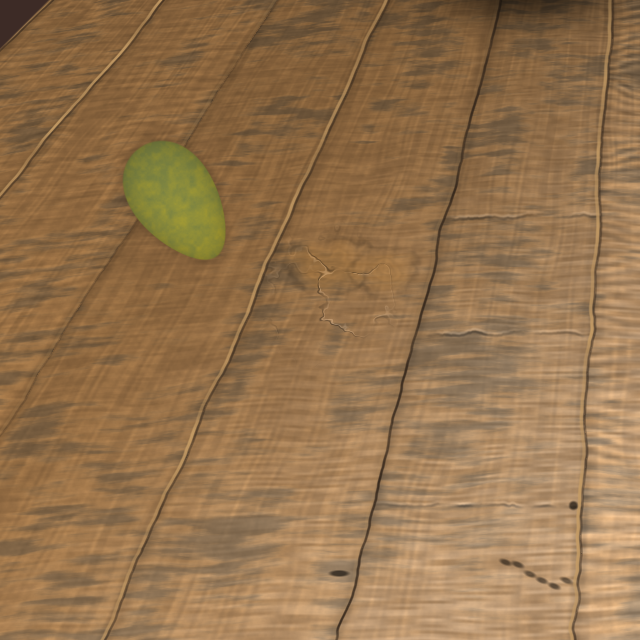
This texture is drawn by a three.js fragment shader. Its source:

```glsl
// A rough-sawn plank table seen in perspective, with a green mango lying on it.
// Planks fan out from a linear width-per-row mapping; layered value noise gives
// saw marks, grain and stain, and distance functions give seams, knots and fruit.
varying vec2 vUv;

float hash(vec2 p) {
  vec3 q = fract(p.xyx * 0.1031);
  q += dot(q, q.yzx + 33.33);
  return fract((q.x + q.y) * q.z);
}

float noise(vec2 p) {
  vec2 i = floor(p), f = fract(p);
  f = f * f * (3.0 - 2.0 * f);
  return mix(mix(hash(i), hash(i + vec2(1, 0)), f.x),
             mix(hash(i + vec2(0, 1)), hash(i + vec2(1, 1)), f.x), f.y);
}

float fbm(vec2 p) {
  float sum = 0.0, amp = 0.53;
  for (int i = 0; i < 4; i++) {
    sum += amp * noise(p);
    p = p * 2.03 + 17.3;
    amp *= 0.5;
  }
  return sum;
}

void main() {
  vec2 p = vUv;
  float t = 1.0 - p.y;

  // Perspective: plank width grows down the canvas
  float width = 0.1745 + 0.194 * t;
  float u = (p.x - 0.957 + 0.0586 * t) / width;
  float seam = floor(u + 0.5);
  float wobble = 0.06 * (fbm(vec2(t * 14.0, seam * 7.0 + 90.0)) - 0.5);
  float seamDist = (u - seam + wobble) * width;
  float board = floor(u + wobble);
  float v = 1.5 * log(width) - 0.004 * u * u + 0.01 * noise(vec2(u * 3.0, t * 8.0));
  vec2 shift = vec2(board * 13.7 + 120.0, board * 31.3 + 300.0);

  // Saw marks across, faint grain along, and broad stain
  float saw = fbm(vec2(u * 4.5, v * 95.0) + shift);
  float fine = noise(vec2(u * 7.0, v * 250.0) + shift);
  float grain = noise(vec2(u * 50.0 + 3.0 * noise(vec2(u * 4.0, v * 9.0)), v * 8.0) + shift);
  float blot = fbm(vec2(u * 3.5, v * 9.0) + shift);
  vec3 col = mix(vec3(0.55, 0.40, 0.245), vec3(0.69, 0.505, 0.305),
                 smoothstep(0.3, 0.7, 0.1 * grain + 0.5 * blot + 0.4 * saw));
  float stain = smoothstep(0.45, 0.68, 0.5 * saw + 0.5 * blot);
  col = mix(col, vec3(0.385, 0.31, 0.225), 0.75 * stain);
  col *= 0.92 + 0.1 * fine + 0.06 * grain;
  col *= 0.94 + 0.12 * fbm(p * 110.0);
  col *= 0.96 + 0.08 * hash(vec2(board + 20.0, 3.0));

  // Ripples on the outer planks
  float ripple = sin(v * 300.0 + 9.0 * noise(vec2(u * 4.0, v * 20.0)));
  float outer = board > -0.5 ? 0.17 : (board < -3.5 ? 0.07 : 0.0);
  col *= 1.0 + outer * ripple * (0.3 + 0.8 * blot);

  // Knots with rings, and ragged cracks around them
  for (int i = 0; i < 2; i++) {
    float k = float(i);
    vec2 q = (p - vec2(0.505 + 0.1 * k, 0.588 - 0.012 * k)) / vec2(0.067 - 0.02 * k, 0.05 - 0.016 * k);
    float r = length(q) + 1.1 * (fbm(p * vec2(22.0, 30.0)) - 0.5);
    col = mix(col, vec3(0.67, 0.47, 0.24) * (0.96 + 0.04 * sin(r * 22.0)), 0.6 * smoothstep(1.15, 0.3, r));
    col *= 1.0 - 0.18 * smoothstep(0.2, 0.0, abs(r - 1.0)) * noise(p * 40.0);
  }
  float crack = fbm(p * vec2(17.0, 20.0) + 4.0) - 0.5;
  float cracked = smoothstep(0.13, 0.03, length((p - vec2(0.52, 0.54)) * vec2(0.9, 1.0))) * noise(p * 45.0);
  col *= 1.0 - 0.45 * cracked * smoothstep(0.025, 0.0, abs(crack));
  col += 0.16 * cracked * smoothstep(0.02, 0.0, abs(crack - 0.03));

  // Cross grooves on the second plank from the right
  if (board == -1.0) for (int i = 0; i < 3; i++) {
    float k = float(i);
    float d = t - 0.339 - 0.14 * k - 0.043 * k * k + 0.012 * (fbm(vec2(p.x * 35.0, k)) - 0.5);
    float worn = noise(vec2(p.x * 40.0, k * 5.0));
    col *= 1.0 - 0.4 * worn * smoothstep(0.004, 0.0, abs(d));
    col += 0.13 * worn * smoothstep(0.004, 0.0, abs(d + 0.004));
  }

  // Overall light: dim at the far end, glossy at the near right
  col *= 0.88 + 0.2 * t;
  float gloss = smoothstep(0.65, 1.8, p.x + t) * (0.6 + 0.7 * fine * (1.0 - 0.4 * stain));
  col += vec3(0.16, 0.18, 0.20) * gloss;

  // Seams: a thin dark gap with a worn pale edge on its left
  float wear = noise(vec2(t * 25.0, seam + 40.0));
  float plain = seam == -1.0 || seam == -3.0 ? 0.2 : 1.0;
  float gap = smoothstep(0.0035, 0.0005, abs(seamDist)) * (0.6 + 0.4 * noise(vec2(t * 40.0, seam + 70.0)));
  float edge = smoothstep(0.0045, 0.001, abs(seamDist + 0.0045));
  col = mix(col, vec3(0.86, 0.68, 0.44), edge * (0.35 + 0.6 * wear) * plain);
  col = mix(col, vec3(0.23, 0.17, 0.12), gap * (seam == -3.0 ? 0.25 : (seam == -1.0 ? 0.95 : 0.65)));
  col *= 1.0 - 0.12 * smoothstep(0.02, 0.0, abs(seamDist));

  // Dents and nail holes
  for (int i = 0; i < 6; i++) {
    float k = float(i);
    vec2 q = p - vec2(0.79 + 0.019 * k, 0.126 - 0.008 * k + 0.02 * (hash(vec2(k, 5.0)) - 0.5));
    col *= 1.0 - 0.5 * smoothstep(1.3, 0.4, length(vec2(q.x, q.y + 0.3 * q.x) / vec2(0.010, 0.005)));
  }
  float nail = min(length(p - vec2(0.896, 0.21)), length((p - vec2(0.53, 0.104)) * vec2(0.45, 1.4)));
  col *= 1.0 - 0.6 * smoothstep(0.009, 0.004, nail);

  // Dark reflection at the far edge and the floor beyond the corner
  vec2 far = (p - vec2(0.82, 1.01)) * vec2(7, 22);
  col *= 1.0 - 0.6 * exp(-dot(far, far));
  col = mix(vec3(0.24, 0.17, 0.15), col, smoothstep(0.074, 0.08, p.x + t));

  // Mango: an egg with soft shading and yellow speckles
  vec2 q = p - vec2(0.278, 0.684);
  float along = dot(q, vec2(0.58, -0.815)) / 0.104;
  float across = dot(q, vec2(0.815, 0.58)) / (0.065 * (1.0 - 0.22 * along));
  float m = length(vec2(along, across));
  col *= 1.0 - 0.12 * smoothstep(1.2, 0.95, m);
  float ripe = 0.4 + 0.3 * along + 1.1 * (fbm(p * 90.0) - 0.5);
  vec3 skin = mix(vec3(0.47, 0.50, 0.25), vec3(0.64, 0.60, 0.19), clamp(ripe, 0.0, 1.0));
  skin *= 0.82 + 0.22 * sqrt(max(0.0, 1.0 - m * m));
  col = mix(col, skin, smoothstep(1.02, 0.98, m));

  gl_FragColor = vec4(clamp(col, 0.0, 1.0), 1.0);
}
```
